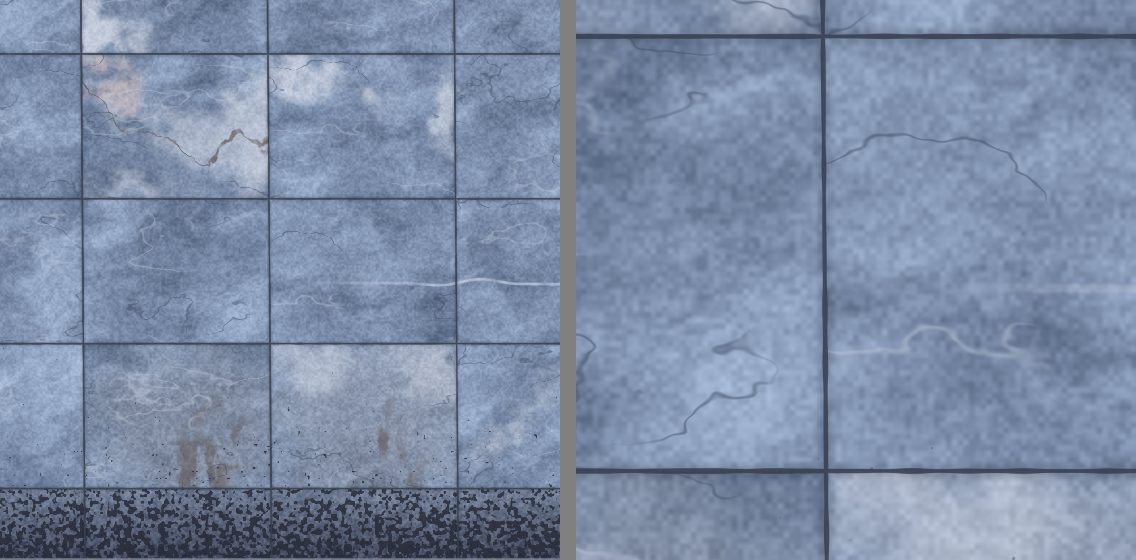
Left: the whole. Right: its middle third, enlarged.
Give the GLSL for this texture, as a WebGL 1 fragment shader.

```glsl
precision highp float;
// Weathered blue-grey marble wall slabs with thin dark joints and a pitted plinth.
uniform vec2 u_resolution;

const vec2 PITCH = vec2(0.3333, 0.2587);
const vec2 ORIGIN = vec2(0.1517, 0.1276);
const float LEAN = 0.0072;
const float JOINT_HALF = 0.0013;

const vec3 SLATE = vec3(0.32, 0.385, 0.495);
const vec3 SKY = vec3(0.69, 0.77, 0.89);
const vec3 CHALK = vec3(0.78, 0.81, 0.87);
const vec3 BLUSH = vec3(0.76, 0.71, 0.74);
const vec3 WARM_GREY = vec3(0.56, 0.59, 0.65);
const vec3 RUST = vec3(0.38, 0.34, 0.33);
const vec3 SOOT = vec3(0.15, 0.16, 0.21);
const vec3 JOINT = vec3(0.22, 0.25, 0.32);

float hash(vec2 p) {
  vec3 a = fract(p.xyx * vec3(0.1031, 0.1030, 0.0973));
  a += dot(a, a.yzx + 33.33);
  return fract((a.x + a.y) * a.z);
}

float noise(vec2 p) {
  vec2 i = floor(p), f = fract(p);
  f = f * f * (3.0 - 2.0 * f);
  return mix(mix(hash(i), hash(i + vec2(1.0, 0.0)), f.x),
             mix(hash(i + vec2(0.0, 1.0)), hash(i + 1.0), f.x), f.y);
}

float fbm(vec2 p) {
  float sum = 0.0, amp = 0.5;
  for (int i = 0; i < 5; i++) {
    sum += amp * noise(p);
    p = mat2(1.6, 1.2, -1.2, 1.6) * p + 17.3;
    amp *= 0.5;
  }
  return sum / 0.97;
}

vec2 rotate(vec2 p, float a) {
  return vec2(cos(a) * p.x + sin(a) * p.y, cos(a) * p.y - sin(a) * p.x);
}

float inCell(vec2 cell, vec2 target) {
  return 1.0 - step(0.5, length(cell - target));
}

float blob(vec2 p, vec2 center, vec2 radius) {
  return 1.0 - smoothstep(0.35, 1.1, length((p - center) / radius));
}

// Thin crack along a contour of noise, broken up by a second field
float crack(vec2 p, float width) {
  float line = 1.0 - smoothstep(0.0, width, abs(fbm(p) - 0.5));
  return line * smoothstep(0.48, 0.65, noise(p * 1.3 + 41.0));
}

// Pale mineral clouds of the distinctive slabs
float paleClouds(vec2 cell, vec2 f, float vein) {
  float band = (1.0 - smoothstep(0.04, 0.27, abs(vein - 0.04))) * (0.25 + 0.75 * f.x);
  float a = max(band, blob(f, vec2(0.1, 0.82), vec2(0.27, 0.35)));
  a = max(a, 0.9 * blob(f, vec2(0.95, 0.45), vec2(0.3, 0.5)));
  a = max(a, 0.7 * blob(f, vec2(0.2, 0.04), vec2(0.42, 0.16)));
  float b = max(blob(f, vec2(0.16, 0.94), vec2(0.3, 0.22)),
                blob(f, vec2(0.54, 0.87), vec2(0.13, 0.25)));
  b = max(b, 0.8 * blob(f, vec2(0.95, 0.65), vec2(0.14, 0.4)));
  float c = blob(f, vec2(0.12, 0.16), vec2(0.36, 0.38));
  float d = 0.65 * max(blob(f, vec2(0.18, 0.85), vec2(0.32, 0.3)), blob(f, vec2(0.8, 0.82), vec2(0.3, 0.3)));
  float e = 0.55 * blob(rotate(f - vec2(0.32, 0.5), 0.85), vec2(0.0), vec2(0.5, 0.13));
  return a * inCell(cell, vec2(0.0, 2.0)) + b * inCell(cell, vec2(1.0, 2.0))
       + c * inCell(cell, vec2(0.0, 3.0)) + d * inCell(cell, vec2(1.0, 0.0))
       + e * inCell(cell, vec2(2.0, 0.0));
}

vec3 marble(vec2 cell, vec2 f, vec2 uv, float grain) {
  float seed = hash(cell + 7.0);
  vec2 p = f * vec2(1.29, 1.0) + seed * 37.0;
  vec2 warp = vec2(fbm(p * 4.0), fbm(p * 4.0 + 9.0)) - 0.5;
  vec2 g = f + warp * 0.45;

  // Cloudy body, slanted bedding streaks and fine grain
  float streak = fbm(rotate(p + warp * 0.25, 0.1 + 0.5 * seed) * vec2(2.0, 11.0));
  float tone = 0.49 + 0.85 * (fbm(p * 2.6 + warp) - 0.5) + 0.5 * (streak - 0.5);
  tone += 0.42 * grain + 0.08 * (seed - 0.5);
  vec3 color = mix(SLATE, SKY, clamp(tone, 0.0, 1.0));

  // Weathered warm film over the two lower middle slabs
  float lower = inCell(cell, vec2(0.0)) + inCell(cell, vec2(1.0, 0.0));
  color = mix(color, WARM_GREY + 0.2 * grain, 0.5 * lower * blob(g, vec2(0.55, 0.45), vec2(0.75)));
  float rust = lower * blob(g, vec2(0.62, 0.24), vec2(0.2, 0.32));
  color = mix(color, RUST, rust * 0.6 * smoothstep(0.42, 0.68, fbm(p * vec2(16.0, 8.0))));

  // Chalk clouds and the brown vein through the brightest slab
  float bright = inCell(cell, vec2(0.0, 2.0));
  float vein = g.y - 0.3 - 1.15 * (f.x - 0.65) * (f.x - 0.65);
  float pale = paleClouds(cell, g, vein) * smoothstep(0.2, 0.55, fbm(p * 5.0 + 3.0));
  vec3 chalk = mix(CHALK, BLUSH, bright * blob(g, vec2(0.08, 0.8), vec2(0.3)));
  color = mix(color, chalk + 0.12 * grain, clamp(pale, 0.0, 1.0) * 0.92);
  float veinWidth = 0.012 + 0.07 * smoothstep(0.6, 0.95, f.x) * noise(p * 14.0);
  float veinLine = 1.0 - smoothstep(veinWidth * 0.3, veinWidth, abs(vein));
  color = mix(color, RUST, bright * veinLine * (0.35 + 0.5 * noise(p * 25.0)));

  // Hairline cracks and one long white seam
  color = mix(color, SLATE * 0.8, 0.5 * crack(p * vec2(1.8, 3.2) + 5.0, 0.012));
  color = mix(color, CHALK, 0.35 * crack(p * vec2(1.3, 2.6) + 23.0, 0.014));
  float seam = 1.0 - smoothstep(0.001, 0.004, abs(uv.y - 0.496 + 0.012 * (noise(uv * 14.0) - 0.5)));
  return mix(color, CHALK, seam * smoothstep(0.48, 0.8, uv.x) * (0.3 + 0.5 * noise(uv * 70.0)));
}

void main() {
  vec2 uv = gl_FragCoord.xy / u_resolution;
  float px = 1.0 / min(u_resolution.x, u_resolution.y);
  vec2 q = (uv - ORIGIN + vec2(LEAN * uv.y, 0.0)) / PITCH;
  vec2 cell = floor(q), f = fract(q);
  float grain = 0.6 * noise(uv * 290.0) + 0.4 * noise(uv * 130.0 + 50.0) - 0.5;
  vec3 color = marble(cell, f, uv, grain);

  // Plinth darkens downward; pits thin out just above it
  float plinth = 1.0 - step(ORIGIN.y, uv.y);
  float depth = clamp(1.0 - uv.y / ORIGIN.y, 0.0, 1.0);
  color = mix(color, mix(vec3(0.43, 0.48, 0.57), SOOT * 1.5, depth) + 0.22 * grain, plinth * 0.85);
  float pitField = 0.7 * noise(uv * 165.0 + 11.0) + 0.3 * noise(uv * 310.0);
  float limit = mix(0.83 + 0.5 * (uv.y - ORIGIN.y), 0.62 - 0.2 * depth, plinth);
  color = mix(color, SOOT, 0.82 * smoothstep(limit - 0.04, limit + 0.06, pitField));

  // Joints with a soft grimy margin
  vec2 edge = min(f, 1.0 - f) * PITCH;
  float gap = min(edge.x, edge.y) + 0.0008 * (noise(uv * 60.0) - 0.5);
  color *= 1.0 - 0.14 * (1.0 - smoothstep(0.0, 0.008, gap));
  color = mix(color, JOINT, 0.88 * (1.0 - smoothstep(JOINT_HALF - px * 0.5, JOINT_HALF + px * 0.8, gap)));

  // Pale ground line at the foot
  color = mix(color, WARM_GREY, 0.7 * (1.0 - smoothstep(0.002, 0.002 + 1.5 * px, uv.y)));
  gl_FragColor = vec4(clamp(color, 0.0, 1.0), 1.0);
}
```
